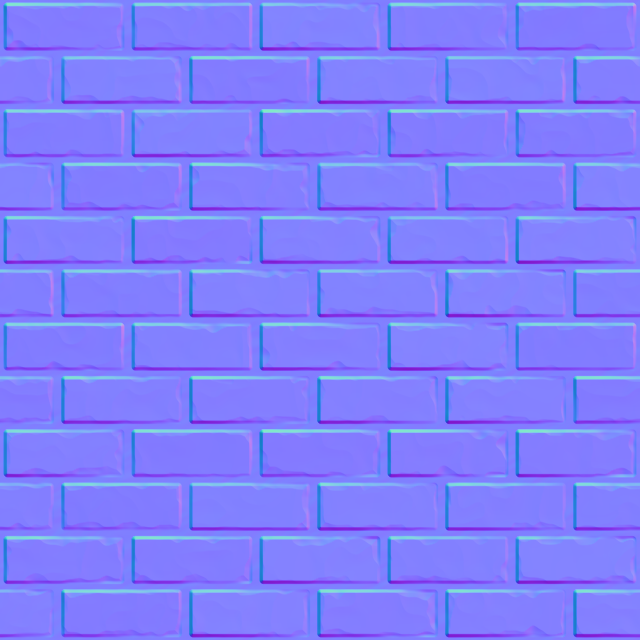
A WebGL 1 fragment shader for this texture map:

```glsl
precision highp float;
// Tangent-space normal map of a running-bond brick wall, 5 bricks by 12 rows.
// A height field of tilted, bevelled, chipped bricks over rough mortar is
// differentiated into normals. One unit is one row; the tile is 12 units wide.

uniform vec2 u_resolution;

float hash(vec2 p) {
  vec3 q = fract(p.xyx * vec3(0.1031, 0.1030, 0.0973));
  q += dot(q, q.yzx + 33.33);
  return fract((q.x + q.y) * q.z);
}

// Value noise that wraps over the 12-unit tile; frequency must be whole.
float noise(vec2 p, float frequency, float seed) {
  p *= frequency;
  vec2 cell = floor(p);
  vec2 f = p - cell;
  f = f * f * (3.0 - 2.0 * f);
  float period = 12.0 * frequency;
  vec2 a = mod(cell, period) + seed;
  vec2 b = mod(cell + 1.0, period) + seed;
  return mix(mix(hash(a), hash(vec2(b.x, a.y)), f.x),
             mix(hash(vec2(a.x, b.y)), hash(b), f.x), f.y);
}

float roughness(vec2 p, float frequency, float seed) {
  return 0.65 * noise(p, frequency, seed)
       + 0.35 * noise(p, frequency * 2.0, seed + 17.0);
}

// Distance inward from the edge of a rounded brick.
float brickInset(vec2 q) {
  vec2 e = abs(q) - vec2(1.13, 0.447) + 0.07;
  return 0.07 - length(max(e, 0.0)) - min(max(e.x, e.y), 0.0);
}

float wallHeight(vec2 p) {
  // Brick layout: alternate rows are shifted
  float row = floor(p.y);
  float column = p.x / 2.4 - 0.45 * (1.0 - mod(row, 2.0));
  vec2 id = mod(vec2(floor(column), row), vec2(5.0, 12.0));
  vec2 q = (vec2(fract(column), p.y - row) - 0.5) * vec2(2.4, 1.0);
  float inset = brickInset(q);

  // Each face leans by its own amount, mostly sinking to the right
  vec2 tilt = vec2(mix(-0.037, -0.013, hash(id + 5.0)),
                   mix(-0.034, 0.042, hash(id + 61.0)));
  float face = 0.046 + dot(q, tilt);

  // Shallow chipped rim and faint creases on the face
  float chip = 0.046 * roughness(p, 3.0, 7.0) - 0.013 - 0.13 * inset;
  face -= max(chip, 0.0);
  vec2 warped = p + 0.25 * noise(p, 3.0, 43.0);
  face -= 0.010 * abs(noise(warped, 2.0, 91.0) - 0.5);

  // Mortar with slanted trowel streaks
  float mortar = 0.013 * roughness(vec2(p.x - p.y, p.y), 3.0, 29.0);
  return mix(mortar, face, clamp(inset / 0.057, 0.0, 1.0));
}

void main() {
  vec2 p = gl_FragCoord.xy / u_resolution * 12.0;
  vec2 e = vec2(0.014, 0.0);
  vec2 slope = vec2(wallHeight(p + e.xy) - wallHeight(p - e.xy),
                    wallHeight(p + e.yx) - wallHeight(p - e.yx)) / (2.0 * e.x);
  vec3 normal = normalize(vec3(-slope, 1.0));
  gl_FragColor = vec4(normal * 0.5 + 0.5, 1.0);
}
```
